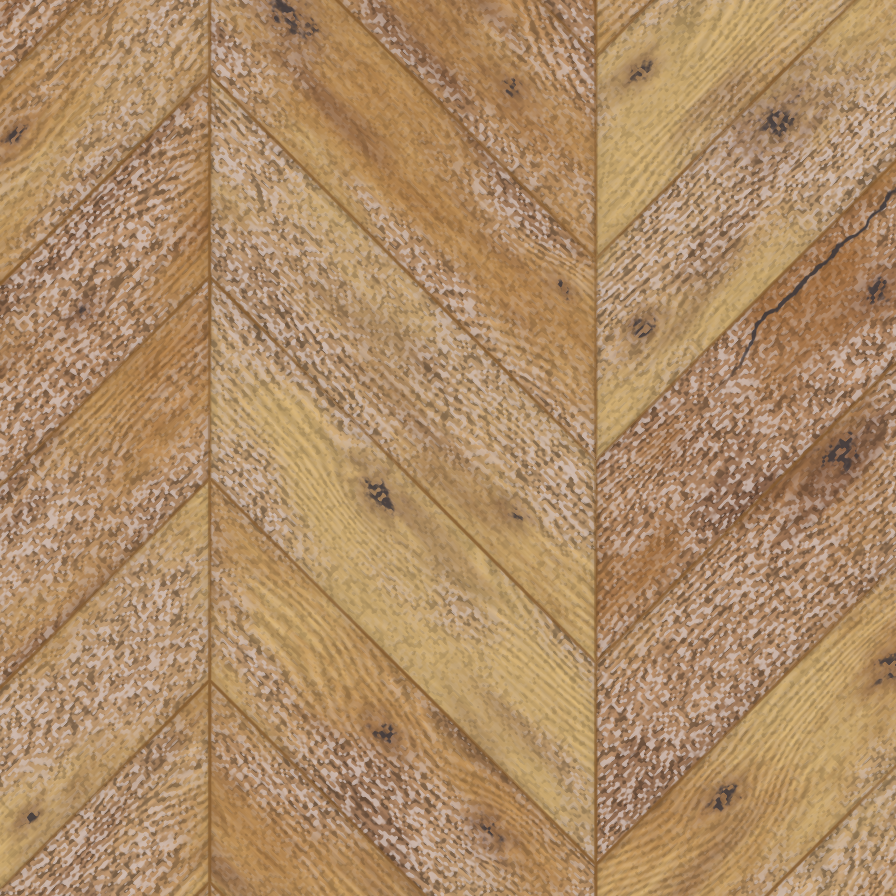
This texture is drawn by a Shadertoy shader. Its source:

```glsl
// Chevron parquet of worn oak: three columns of planks meeting at 45 degrees.
// A triangle wave folds the canvas so every plank gets straight local axes;
// hashed noise then adds grain rings, pale pores, smoky streaks, knots and splits.

const float COLUMN_WIDTH = 0.431;
const float FIRST_SEAM = 0.234;
const float PITCH = 0.2253;      // vertical spacing of the planks
const float ROW_OFFSET = 0.0833;
const int ROWS = 8;

const vec3 DEEP_BROWN = vec3(0.62, 0.42, 0.24);
const vec3 WARM_OAK = vec3(0.71, 0.535, 0.325);
const vec3 GOLD_OAK = vec3(0.78, 0.65, 0.43);
const vec3 ROSE_OAK = vec3(0.70, 0.555, 0.45);
const vec3 PALE_PORE = vec3(0.82, 0.755, 0.73);
const vec3 SMOKE = vec3(0.46, 0.32, 0.25);
const vec3 KNOT_CORE = vec3(0.24, 0.22, 0.23);
const vec3 SEAM_BROWN = vec3(0.52, 0.36, 0.19);

// Lightness of the planks, top to bottom: left, middle and right column
const float TONES[24] = float[24](
    0.20, 0.20, 0.52, 0.38, 0.42, 0.65, 0.62, 0.60,
    0.20, 0.36, 0.55, 0.78, 0.92, 0.48, 0.45, 0.42,
    0.60, 0.85, 0.80, 0.15, 0.32, 0.65, 0.72, 0.60);

float hash(vec2 p) {
    vec3 q = fract(p.xyx * 0.1031);
    q += dot(q, q.yzx + 33.33);
    return fract((q.x + q.y) * q.z);
}

float noise(vec2 p) {
    vec2 i = floor(p), f = fract(p);
    f = f * f * (3.0 - 2.0 * f);
    return mix(mix(hash(i), hash(i + vec2(1, 0)), f.x),
               mix(hash(i + vec2(0, 1)), hash(i + vec2(1, 1)), f.x), f.y);
}

float fbm(vec2 p) {
    return 0.57 * noise(p) + 0.29 * noise(p * 2.1 + 7.3) + 0.14 * noise(p * 4.3 + 19.1);
}

float plankTone(vec2 id) {
    int column = clamp(int(id.x) + 1, 0, 2);
    int row = clamp(int(id.y) + 3, 0, ROWS - 1);
    return TONES[column * ROWS + row];
}

// x: dark core, y: brown halo, z: sideways push on the grain
vec3 knots(vec2 p, vec2 id) {
    vec3 sum = vec3(0);
    for (int i = 0; i < 3; i++) {
        vec2 seed = id * 5.0 + vec2(float(i) * 17.0 + 61.0, 43.0);
        vec2 centre = vec2(0.05 + 0.5 * hash(seed), 0.11 * (hash(seed + 3.7) - 0.5));
        float radius = mix(0.007, 0.022, hash(seed + 8.1));
        float present = step(0.5, hash(seed + 12.9));
        vec2 d = (p - centre) * vec2(0.65, 1.2);
        float r = length(d) / radius + 2.2 * (fbm(p * vec2(80, 120) + seed) - 0.5);
        float broken = smoothstep(0.35, 0.6, noise(p * vec2(230, 290) + seed));
        sum.x = max(sum.x, present * broken * (1.0 - smoothstep(0.3, 1.1, r)));
        sum.y = max(sum.y, present * exp(-0.3 * r * r));
        sum.z += present * 1.2 * d.y * exp(-dot(d, d) / (radius * radius * 6.0));
    }
    return sum;
}

// Thin broken split running along a plank
float split(vec2 p, vec2 seed) {
    float path = -0.057 + 0.25 * max(p.x - 0.28, 0.0) + 0.018 * (fbm(vec2(p.x * 30.0, seed.x)) - 0.5);
    float width = 0.004 * noise(vec2(p.x * 45.0, seed.y)) * noise(p * 260.0);
    float ends = smoothstep(0.05, 0.09, p.x) * (1.0 - smoothstep(0.30, 0.40, p.x));
    return ends * (1.0 - smoothstep(width, width + 0.0022, abs(p.y - path)));
}

vec3 wood(vec2 p, vec2 id, float tone) {
    vec2 seed = vec2(hash(id + 31.0), hash(id + 77.0)) * 90.0 + 10.0;
    vec3 knot = knots(p, id);

    // Growth rings, bent by slow noise and by knots
    float field = p.y - knot.z + 0.075 * noise(p * vec2(5, 13) + seed);
    float ring = sin(640.0 * field + 2.5 * noise(p * vec2(30, 80) + seed));
    float fibre = fbm(p * vec2(30, 230) + seed) - 0.5;
    float cloud = fbm(p * vec2(5, 14) + seed.yx);

    // Broad colour
    float light = clamp(tone + 0.65 * (cloud - 0.5) + 0.25 * fibre, 0.0, 1.0);
    vec3 color = mix(DEEP_BROWN, WARM_OAK, smoothstep(0.0, 0.5, light));
    color = mix(color, GOLD_OAK, smoothstep(0.4, 0.85, light));
    float worn = smoothstep(0.30, 0.70, fbm(p * vec2(5, 12) + seed + 40.0) + 0.28 * (0.65 - tone));
    color = mix(color, ROSE_OAK, 0.65 * worn);

    // Smoky streaks, then rings and fibres
    float smoke = smoothstep(0.56, 0.85, fbm(p * vec2(5, 22) + seed + 71.0));
    color = mix(color, SMOKE, smoke * mix(0.7, 0.25, tone));
    float ringed = smoothstep(0.35, 0.65, noise(p * vec2(6, 16) + seed + 23.0));
    color *= 1.0 + 0.05 * ring * (0.25 + ringed) + 0.14 * fibre;

    // Fine pale pores with dark pits beside them
    vec2 grainPoint = p * vec2(235, 330) + seed;
    float bias = 0.11 * ring * ringed;
    float pore = noise(grainPoint) + bias;
    float pit = noise(grainPoint + vec2(0.6, 0.9)) + bias;
    color *= 1.0 - (0.10 + 0.20 * worn) * smoothstep(0.48, 0.15, pit);
    color = mix(color, PALE_PORE, (0.14 + 0.66 * worn) * smoothstep(0.46, 0.80, pore));

    // Knots and splits
    color = mix(color, SMOKE, 0.5 * knot.y);
    color = mix(color, KNOT_CORE, 0.85 * knot.x);
    float cracked = 1.0 - step(0.16, tone);
    return mix(color, KNOT_CORE, 0.9 * cracked * split(p, seed));
}

void mainImage(out vec4 fragColor, in vec2 fragCoord) {
    vec2 uv = fragCoord / iResolution.y;
    float pixel = 1.0 / iResolution.y;

    // Fold the columns, then slice them into planks
    float x = uv.x - FIRST_SEAM;
    float fold = abs(mod(x + COLUMN_WIDTH, 2.0 * COLUMN_WIDTH) - COLUMN_WIDTH);
    float phase = (1.0 - uv.y - fold - ROW_OFFSET) / PITCH;
    vec2 id = vec2(floor(x / COLUMN_WIDTH), floor(phase));
    float offset = (fract(phase) - 0.5) * PITCH;
    vec2 p = vec2(2.0 * fold + offset, offset) * inversesqrt(2.0);
    vec3 color = wood(p, id, plankTone(id));

    // Bevelled joints
    float sideGap = PITCH * inversesqrt(2.0) * 0.5 - abs(p.y);
    float endGap = min(fold, COLUMN_WIDTH - fold);
    float gap = min(sideGap, endGap);
    color *= 1.0 - 0.10 * exp(-gap * 180.0);
    float joint = 1.0 - smoothstep(0.0006, 0.0018 + pixel, gap);
    float wear = 0.45 + 0.5 * noise(uv * 9.0);
    fragColor = vec4(mix(color, SEAM_BROWN, joint * wear), 1.0);
}
```
